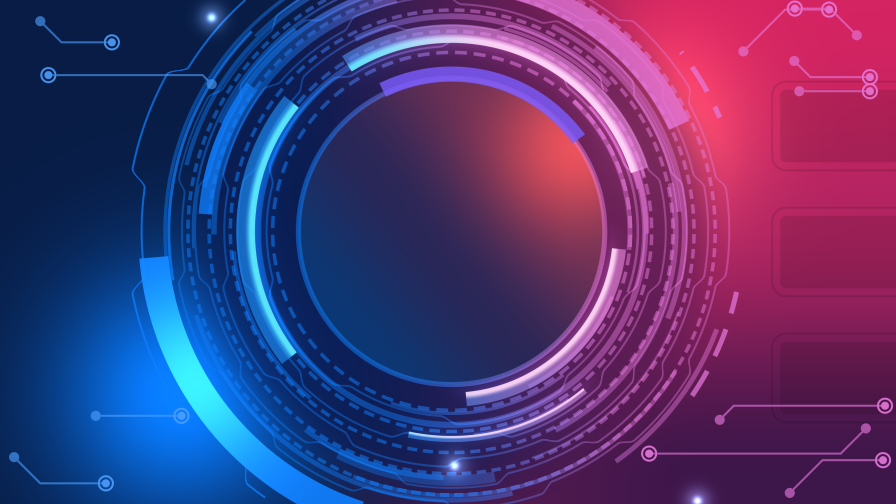
Reproduce this background procedurally as a WebGL 2 fragment shader.

```glsl
#version 300 es
precision highp float;
uniform vec2 u_resolution;
out vec4 outColor;

const vec2 CENTER = vec2(0.896, 0.541);
const vec3 NAVY = vec3(0.03, 0.11, 0.27);
const vec3 INDIGO = vec3(0.16, 0.15, 0.34);
const vec3 MAGENTA = vec3(0.69, 0.14, 0.38);
const vec3 AZURE = vec3(0.06, 0.50, 1.0);
const vec3 CYAN = vec3(0.36, 0.92, 1.0);
const vec3 ORCHID = vec3(0.90, 0.47, 0.86);

// Circuit traces: start x, start y, diagonal rise, horizontal tail
const vec4 TRACES[11] = vec4[11](
  vec4(0.080, 0.958, -0.042, 0.10), vec4(0.420, 0.833, 0.018, -0.306),
  vec4(1.475, 0.898, 0.083, 0.087), vec4(1.576, 0.879, -0.032, 0.118),
  vec4(1.586, 0.819, 0.0, 0.14), vec4(1.700, 0.930, 0.053, -0.07),
  vec4(1.428, 0.167, 0.028, 0.30), vec4(1.718, 0.150, -0.05, -0.38),
  vec4(1.567, 0.022, 0.065, 0.12), vec4(0.028, 0.093, -0.052, 0.13),
  vec4(0.190, 0.175, 0.0, 0.17));

// Arcs: inner radius, outer radius, start and end in degrees
const vec4 WIDE[7] = vec4[7](
  vec4(0.297, 0.327, 36, 116), vec4(0.476, 0.503, 144, 176),
  vec4(0.476, 0.503, 100, 144), vec4(0.476, 0.520, 25, 85),
  vec4(0.564, 0.622, 185, 252), vec4(0.484, 0.505, 243, 280),
  vec4(0.558, 0.564, 135, 190));
const float OPACITY[7] = float[7](0.8, 0.75, 0.3, 0.75, 0.9, 0.35, 0.7);
const vec4 BRIGHT[4] = vec4[4](
  vec4(0.390, 0.427, 141, 218), vec4(0.320, 0.348, -85, -6),
  vec4(0.374, 0.410, 18, 122), vec4(0.406, 0.418, -102, -50));

float hash(float n) { return fract(sin(n * 91.7) * 4375.5); }

float glow(vec2 p, vec2 at, float falloff) {
  vec2 d = p - at;
  return exp(-dot(d, d) * falloff);
}

float stroke(float d, float halfWidth, float aa) {
  return 1.0 - smoothstep(halfWidth - aa, halfWidth + aa, abs(d));
}

// Angular window, softened along the arc
float sector(vec2 polar, float from, float to, float aa) {
  float d = abs(mod(polar.y - 0.5 * (from + to) + 180.0, 360.0) - 180.0);
  return stroke(radians(d) * polar.x, radians(0.5 * (to - from)) * polar.x, aa);
}

float arc(vec2 polar, vec4 a, float aa) {
  return stroke(polar.x - 0.5 * (a.x + a.y), 0.5 * (a.y - a.x), aa) * sector(polar, a.z, a.w, aa);
}

float dashes(vec2 polar, float radius, float count, float halfWidth, float aa) {
  float along = abs(fract(polar.y / 360.0 * count) - 0.5) * 6.2832 * radius / count;
  return stroke(polar.x - radius, halfWidth, aa) * stroke(along, 2.0 * radius / count, aa);
}

// Ring whose radius steps in and out along its course
float steppedRing(vec2 polar, float radius, float depth, float count, float aa) {
  float wave = abs(fract(polar.y / 360.0 * count) - 0.5);
  return stroke(polar.x - radius - depth * smoothstep(0.2, 0.28, wave), 0.002, aa);
}

float segment(vec2 p, vec2 a, vec2 b) {
  vec2 ab = b - a;
  return length(p - a - ab * clamp(dot(p - a, ab) / max(dot(ab, ab), 1e-6), 0.0, 1.0));
}

float trace(vec2 p, vec4 t, float aa) {
  vec2 bend = t.xy + vec2(abs(t.z) * sign(t.w), t.z);
  vec2 end = bend + vec2(t.w, 0);
  float wire = stroke(min(segment(p, t.xy, bend), segment(p, bend, end)), 0.002, aa);
  float pad = stroke(length(p - t.xy), 0.010, aa);
  float d = length(p - end);
  return max(max(0.7 * wire, 0.7 * pad), max(stroke(d, 0.008, aa), stroke(d - 0.014, 0.002, aa)));
}

float box(vec2 p, vec2 halfSize) {
  vec2 d = abs(p) - halfSize;
  return length(max(d, 0.0)) + min(max(d.x, d.y), 0.0);
}

vec3 backdrop(vec2 p, float aa) {
  float right = smoothstep(0.55, 1.4, p.x);
  vec3 c = mix(NAVY, MAGENTA, right);
  c = mix(c, vec3(0.19, 0.08, 0.28), 0.9 * right * smoothstep(0.58, 0.05, p.y));
  c.r += 0.14 * right * smoothstep(0.5, 1.0, p.y);
  for (int i = 0; i < 3; i++) {
    float d = box(p - vec2(1.68, 0.75 - 0.25 * float(i)), vec2(0.12, 0.06)) - 0.01;
    c *= 1.0 - 0.12 * stroke(max(d, 0.0), 0.002, aa) - 0.12 * stroke(d - 0.018, 0.002, aa);
  }
  c += vec3(0.0, 0.40, 0.78) * glow(p, vec2(0.36, 0.22), 17.0);
  return c + vec3(0.30, 0.20, 0.08) * glow(p, vec2(1.30, 0.73), 30.0);
}

vec3 disc(vec2 q) {
  float g = dot(q, vec2(2.6, 2.07));
  vec3 c = mix(vec3(0.04, 0.22, 0.46), INDIGO, smoothstep(-1.0, -0.1, g));
  c = mix(c, vec3(0.40, 0.18, 0.33), smoothstep(-0.2, 0.65, g));
  return c + vec3(0.52, 0.14, 0.03) * glow(q, vec2(0.25, 0.17), 40.0);
}

void main() {
  float aa = 0.7 / u_resolution.y;
  vec2 p = gl_FragCoord.xy / u_resolution.y, q = p - CENTER;
  vec2 polar = vec2(length(q), degrees(atan(q.y, q.x)));
  float side = smoothstep(-0.28, 0.28, q.x + 0.35 * q.y);
  vec3 tint = mix(AZURE, ORCHID, side);
  vec3 shine = mix(CYAN, vec3(1.0, 0.84, 0.97), smoothstep(-0.25, 0.1, q.x));

  // Backdrop, shaded ring bed and central disc
  vec3 c = backdrop(p, aa);
  c = mix(c, mix(vec3(0.04, 0.11, 0.33), vec3(0.34, 0.11, 0.33), side), 0.8 * smoothstep(0.57, 0.42, polar.x));
  c = mix(c, disc(q), stroke(polar.x, 0.304, aa));

  // Thin rings, dashes, stepped lines and scattered fragments
  float fine = 0.7 * stroke(polar.x - 0.304, 0.005, aa) + 0.6 * stroke(polar.x - 0.384, 0.006, aa);
  for (int i = 0; i < 5; i++) {
    float k = float(i), radius = 0.355 + 0.042 * k;
    fine += 0.7 * dashes(polar, radius, 60.0 + 14.0 * k, 0.0035, aa);
    fine += 0.55 * steppedRing(polar, radius + 0.012, 0.016, 5.0 + k, aa);
  }
  for (int i = 0; i < 26; i++) {
    float k = float(i), r = 0.34 + 0.009 * k, from = 360.0 * hash(k + 2.0);
    fine += 0.6 * arc(polar, vec4(r, r + 0.004 + 0.008 * hash(k + 40.0), from, from + 25.0 + 60.0 * hash(k + 80.0)), aa);
  }
  fine += steppedRing(polar, 0.615, 0.03, 9.0, aa) * sector(polar, 130.0, 235.0, aa);
  fine += dashes(polar, 0.578, 40.0, 0.005, aa) * (sector(polar, -36.0, -12.0, aa) + sector(polar, 23.0, 38.0, aa));
  c = mix(c, tint, 0.72 * min(fine, 1.0));

  // Wide translucent arcs, then bright arcs with bloom and inner rims
  for (int i = 0; i < 7; i++) {
    vec3 hue = i == 0 ? vec3(0.48, 0.36, 1.0) : tint;
    c = mix(c, hue, OPACITY[i] * arc(polar, WIDE[i], aa));
  }
  c += CYAN * 0.5 * arc(polar, WIDE[4], aa) * glow(p, vec2(0.39, 0.24), 35.0);
  for (int i = 0; i < 4; i++) {
    vec4 a = BRIGHT[i];
    float rim = smoothstep(0.6, 0.2, (polar.x - a.x) / (a.y - a.x));
    c += 0.2 * tint * exp(-60.0 * abs(polar.x - a.x)) * sector(polar, a.z, a.w, 0.06) * step(0.304, polar.x);
    c = mix(c, mix(tint, shine, 0.2 + 0.8 * rim), (0.6 + 0.35 * rim) * arc(polar, a, aa));
  }

  // Corner circuits and sparkles
  float wires = 0.0;
  for (int i = 0; i < 11; i++) wires = max(wires, trace(p, TRACES[i], aa));
  c = mix(c, mix(vec3(0.30, 0.62, 1.0), ORCHID, smoothstep(0.5, 1.2, p.x)), 0.9 * wires);
  for (int i = 0; i < 3; i++) {
    float k = float(i);
    vec2 at = vec2(0.42 + 0.482 * k, i == 0 ? 0.965 : 0.146 - 0.07 * k);
    c += vec3(0.6, 0.75, 1.0) * (glow(p, at, 16000.0) + 0.4 * glow(p, at, 1500.0));
  }
  outColor = vec4(clamp(c, 0.0, 1.0), 1.0);
}
```
